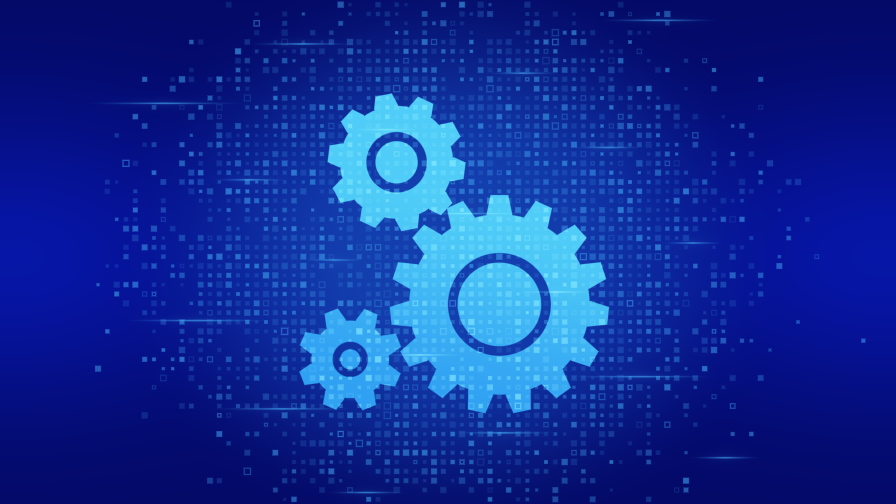
Reproduce this background procedurally as a Shadertoy shader.

```glsl
// Three pale gears on a deep blue field, covered by a mosaic of small glowing squares.
// Gears are polar-folded distance shapes; squares come from a hashed grid thinned by
// gradient noise; thin light streaks are scattered by a loop.

#define GRID_ROWS 54.0
#define DOT_GLOW 0.62
#define STREAKS 18
#define STREAK_GLOW 0.65
#define NAVY vec3(0.012, 0.035, 0.39)
#define ROYAL vec3(0.025, 0.085, 0.65)
#define CENTER_BLUE vec3(0.075, 0.245, 0.68)
#define DOT_BLUE vec3(0.25, 0.65, 0.95)
#define GEAR_LOW vec3(0.19, 0.63, 0.95)
#define GEAR_HIGH vec3(0.31, 0.80, 0.97)
#define PALE_CYAN vec3(0.55, 0.94, 1.0)

const float TAU = 6.2831853;

float hash(vec2 p) {
    vec3 q = fract(p.xyx * vec3(0.1031, 0.1030, 0.0973));
    q += dot(q, q.yzx + 33.33);
    return fract((q.x + q.y) * q.z);
}

float cornerGradient(vec2 cell, vec2 offset) {
    float angle = TAU * hash(cell);
    return dot(vec2(cos(angle), sin(angle)), offset);
}

float gradientNoise(vec2 p) {
    vec2 i = floor(p), f = fract(p);
    vec2 u = f * f * f * (f * (f * 6.0 - 15.0) + 10.0);
    vec2 e = vec2(1.0, 0.0);
    float low = mix(cornerGradient(i, f), cornerGradient(i + e, f - e), u.x);
    float high = mix(cornerGradient(i + e.yx, f - e.yx), cornerGradient(i + 1.0, f - 1.0), u.x);
    return mix(low, high, u.y);
}

float fill(float d, float aa) {
    return 1.0 - smoothstep(-aa, aa, d);
}

// Body disc joined with tapered teeth; turn is clockwise from the top
float gearDistance(vec2 p, float root, float tip, float teeth, float turn) {
    float pitch = TAU / teeth;
    float angle = mod(atan(p.x, p.y) - turn + 0.5 * pitch, pitch) - 0.5 * pitch;
    float r = length(p);
    vec2 q = r * vec2(cos(angle), sin(angle));
    float rise = clamp((q.x - root) / (tip - root), 0.0, 1.0);
    float halfWidth = root * pitch * mix(0.34, 0.235, rise);
    float tooth = max(q.x - tip, abs(q.y) - halfWidth);
    return min(r - root, tooth);
}

// Gear coverage with a circular groove cut out; groove = (inner, outer) radius
float gear(vec2 p, vec2 radii, float teeth, float turn, vec2 groove, float aa) {
    float body = gearDistance(p, radii.x, radii.y, teeth, turn);
    float ring = abs(length(p) - 0.5 * (groove.x + groove.y)) - 0.5 * (groove.y - groove.x);
    return fill(max(body, -ring), aa);
}

vec3 backdrop(vec2 p) {
    float band = exp(-pow(abs(p.y + 0.01) / 0.31, 2.0));
    float sides = mix(0.65, 1.0, smoothstep(0.4, 0.85, abs(p.x)));
    vec3 color = mix(NAVY, ROYAL, band * sides);
    float core = 1.0 - smoothstep(0.2, 1.0, length(p / vec2(0.68, 0.60)));
    return mix(color, CENTER_BLUE, core);
}

// Square mosaic: some cells solid, a few hollow
float mosaic(vec2 p, float onGear, float aa) {
    vec2 g = p * GRID_ROWS;
    vec2 cell = floor(g), local = abs(fract(g) - 0.5);
    vec2 center = (cell + 0.5) / GRID_ROWS;
    float reach = 1.0 - smoothstep(0.42, 1.08, length(center / vec2(0.72, 0.63)));
    float density = reach * (1.05 + 0.9 * gradientNoise(center * 7.0));
    float present = step(hash(cell + 71.0), max(density, 0.85 * onGear));
    float size = mix(0.15, 0.34, hash(cell + 19.0));
    float d = max(local.x, local.y) - size;
    float hollow = step(0.93, hash(cell + 43.0));
    d = mix(d, abs(d) - 0.06, hollow);
    float level = hash(cell + 107.0);
    return present * fill(d, aa * GRID_ROWS) * mix(0.25, 1.0, level * level);
}

// Horizontal glints with tapered ends and a brighter core
float streaks(vec2 p, float aa) {
    float light = 0.0;
    for (int i = 0; i < STREAKS; i++) {
        float n = float(i);
        float y = (n + 0.5 + 0.5 * (hash(vec2(n, 3.0)) - 0.5)) / float(STREAKS) - 0.5;
        float x = (fract(n * 0.618 + 0.36) - 0.5) * 1.15;
        float halfLength = mix(0.06, 0.17, hash(vec2(n, 8.0)));
        vec2 d = abs(p - vec2(x, y));
        float taper = pow(max(1.0 - d.x / halfLength, 0.0), 1.5);
        light += taper * (fill(d.y - 0.0015, aa) + 0.22 * exp(-d.y * 160.0));
    }
    return min(light, 1.0);
}

void mainImage(out vec4 fragColor, in vec2 fragCoord) {
    vec2 p = (fragCoord - 0.5 * iResolution.xy) / iResolution.y;
    float aa = 0.8 / iResolution.y;

    // Gear silhouettes
    float gears = gear(p - vec2(0.102, -0.104), vec2(0.179, 0.217), 15.0, 0.0, vec2(0.083, 0.102), aa);
    gears = max(gears, gear(p - vec2(-0.102, 0.178), vec2(0.112, 0.136), 10.0, -0.19, vec2(0.042, 0.060), aa));
    gears = max(gears, gear(p - vec2(-0.194, -0.213), vec2(0.077, 0.103), 8.0, 0.41, vec2(0.020, 0.035), aa));
    vec3 gearColor = mix(GEAR_LOW, GEAR_HIGH, smoothstep(-0.32, 0.12, p.y + 0.25 * p.x));

    // Layers from back to front
    vec3 color = mix(backdrop(p), gearColor, gears);
    float dots = mosaic(p, gears, aa);
    color = mix(color, mix(DOT_BLUE, PALE_CYAN, gears), dots * DOT_GLOW);
    color = mix(color, mix(DOT_BLUE, PALE_CYAN, gears), streaks(p, aa) * STREAK_GLOW);
    fragColor = vec4(color, 1.0);
}
```
